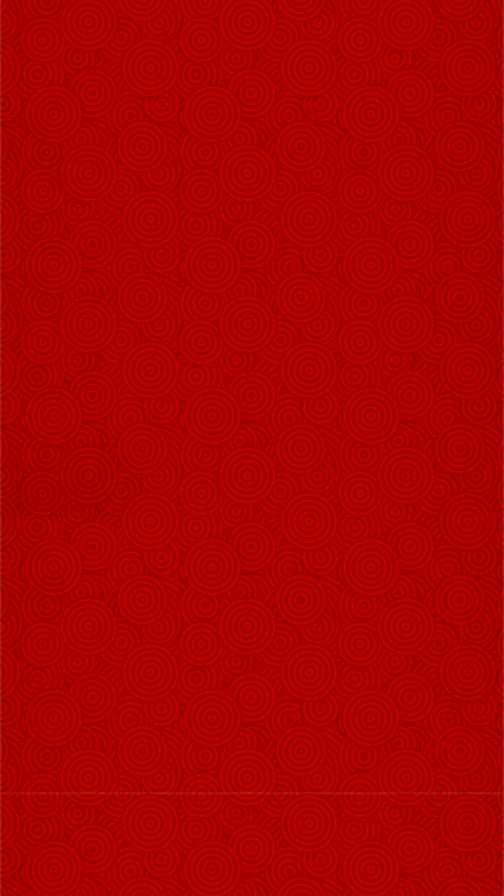
Give the GLSL for this pattern, as a Shadertoy shader.

```glsl
// Deep red paper tiled with overlapping discs of fine concentric rings.
#define UNITS 648.0                // pattern units across the canvas width
#define TILE vec2(204.0, 194.25)   // repeat size
#define RING_STEP 7.6              // distance between rings
#define SHADOW 0.05                // darkening around each disc
#define SHADOW_WIDTH 2.5
#define BRIGHT_RED vec3(0.742, 0.0, 0.0)
#define DARK_RED vec3(0.588, 0.0, 0.0)
#define SEAM_TINT vec3(0.03, 0.10, 0.09)
#define SEAM_HEIGHT 0.1146
#define PATCH_HEIGHT 0.423

float hash(float n) {
    return fract(sin(n * 127.1) * 43758.5453);
}

// Paints one family of ringed discs, stepping across the repeating tile.
void paintDiscs(inout vec3 color, vec2 p, vec2 first, vec2 stride,
                int count, float size, float spread) {
    float aa = UNITS / iResolution.x;
    for (int i = 0; i < count; i++) {
        float n = float(i);
        vec2 q = mod(p - first - n * stride + 0.5 * TILE, TILE) - 0.5 * TILE;
        float radius = size + spread * (hash(n + size) - 0.5);
        float d = length(q) - radius;

        // Narrow shadow on the discs below
        color *= 1.0 - SHADOW * exp(-max(d, 0.0) / SHADOW_WIDTH);

        // Rings counted inwards from a dark rim
        float wave = 0.5 - 0.5 * cos(6.2832 * d / RING_STEP);
        vec3 rings = mix(DARK_RED, BRIGHT_RED, pow(wave, 0.8));
        color = mix(color, rings, smoothstep(0.5 * aa, -0.5 * aa, d));
    }
}

void mainImage(out vec4 fragColor, in vec2 fragCoord) {
    vec2 uv = fragCoord / iResolution.xy;
    vec2 p = vec2(-216.0, 768.0) + vec2(UNITS, -UNITS) * fragCoord / iResolution.x;

    // Discs from the hidden ground layer up to the large front ones
    vec3 color = DARK_RED;
    paintDiscs(color, p, vec2(10.0, 60.0), vec2(75.0, 32.0), 6, 62.0, 6.0);
    paintDiscs(color, p, vec2(36.0, 100.0), vec2(108.0, -47.0), 4, 34.0, 5.0);
    paintDiscs(color, p, vec2(88.0, 79.0), vec2(104.0, -45.0), 4, 24.0, 3.0);
    paintDiscs(color, p, vec2(43.0, 56.0), vec2(64.0, 68.5), 3, 32.0, 5.0);
    paintDiscs(color, p, vec2(102.0, 33.0), vec2(79.5, 59.0), 3, 38.0, 0.0);

    // Slight falloff to the sides and a faint darker patch on the left
    color *= 1.0 - 0.03 * pow(abs(uv.x - 0.5) * 2.0, 4.0);
    float above = uv.y - PATCH_HEIGHT;
    float patchMask = smoothstep(0.0, 0.003, above) * smoothstep(0.13, 0.0, above);
    color *= 1.0 - 0.04 * patchMask * smoothstep(0.35, 0.15, uv.x);

    // Pale dotted seam and thin pale side edges
    float seam = smoothstep(0.002, 0.0005, abs(uv.y - SEAM_HEIGHT));
    seam *= 0.5 + 0.5 * hash(floor(uv.x * 144.0));
    float side = smoothstep(0.0045, 0.001, min(uv.x, 1.0 - uv.x));
    color += SEAM_TINT * max(seam, side);

    fragColor = vec4(color, 1.0);
}
```
